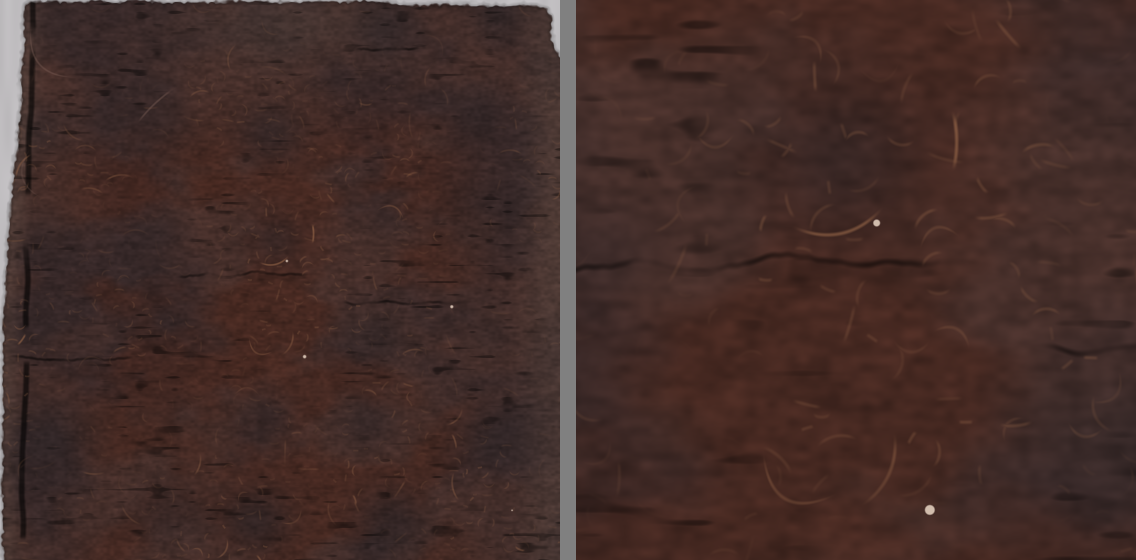
Left: the whole. Right: its middle third, enlarged.
Give the GLSL for this texture, as a WebGL 2 fragment shader.

```glsl
#version 300 es
precision highp float;
// Worn dark brown cloth with frayed edges, dim stains, a stitched seam and loose fibres.
uniform vec2 u_resolution;
out vec4 fragColor;

const vec3 BACKDROP = vec3(0.75, 0.74, 0.75);
const vec3 DUSK = vec3(0.213, 0.156, 0.156);
const vec3 BROWN = vec3(0.282, 0.187, 0.167);
const vec3 RUST = vec3(0.280, 0.152, 0.118);
const vec3 FADED = vec3(0.318, 0.245, 0.222);
const vec3 STAIN = vec3(0.172, 0.140, 0.147);
const vec3 STRAW = vec3(0.56, 0.38, 0.27);

vec4 hash4(vec2 p) {
  vec4 q = fract(p.xyxy * vec4(0.1031, 0.1030, 0.0973, 0.1099));
  q += dot(q, q.wzxy + 33.33);
  return fract((q.xxyz + q.yzzw) * q.zywx);
}

float noise(vec2 p) {
  vec2 i = floor(p), f = fract(p);
  f = f * f * (3.0 - 2.0 * f);
  return mix(mix(hash4(i).x, hash4(i + vec2(1, 0)).x, f.x),
             mix(hash4(i + vec2(0, 1)).x, hash4(i + vec2(1, 1)).x, f.x), f.y);
}

float fbm(vec2 p) {
  float sum = 0.0, gain = 0.53;
  for (int i = 0; i < 4; i++) {
    sum += gain * noise(p);
    p = mat2(1.6, 1.2, -1.2, 1.6) * p + 17.3;
    gain *= 0.5;
  }
  return sum;
}

// Depth inside a corner made by two edges, rounded by radius.
float corner(vec2 depth, float radius) {
  return radius - length(max(radius - depth, 0.0));
}

float leftEdge(float y) {
  return 0.004 + 0.040 * smoothstep(0.35, 1.0, y);
}

float clothDepth(vec2 p) {
  float fray = 0.008 * (fbm(p * 28.0) - 0.5) + 0.005 * (noise(p * 140.0) - 0.5);
  float top = 0.998 - 0.007 * smoothstep(0.66, 0.74, p.x) - p.y;
  float right = 1.02 - 0.034 * smoothstep(0.84, 0.94, p.y) - p.x;
  return min(corner(vec2(p.x - leftEdge(p.y), top), 0.012),
             corner(vec2(right, top), 0.03)) + fray;
}

// Soft round stains on a loose grid.
float stains(vec2 p) {
  vec2 q = p / vec2(0.198, 0.18) + vec2(0.05, 0.2);
  float sum = 0.0;
  for (int k = 0; k < 9; k++) {
    vec2 id = floor(q) + vec2(k % 3, k / 3) - 1.0;
    vec4 r = hash4(id + 41.0);
    vec2 d = q - id - 0.5 - 0.3 * (r.xy - 0.5);
    sum += r.z * exp(-dot(d, d) * mix(7.0, 14.0, r.w));
  }
  return sum;
}

// Short bent threads, mostly level; keep is the share of filled cells.
float fibres(vec2 p, float cells, float keep, float width, float pixel) {
  vec2 q = p * cells;
  float cover = 0.0;
  for (int k = 0; k < 9; k++) {
    vec2 id = floor(q) + vec2(k % 3, k / 3) - 1.0;
    vec4 r = hash4(id + cells), s = hash4(id + cells + 91.0);
    float angle = 2.6 * (r.z - 0.5) * abs(r.z - 0.5) * 3.0;
    vec2 d = mat2(cos(angle), -sin(angle), sin(angle), cos(angle)) * (q - id - s.xy);
    float reach = mix(0.2, 0.6, s.z);
    d.y += (s.w - 0.5) * 2.8 * (d.x * d.x - 0.08);
    float line = 1.0 - smoothstep(0.0, (width + pixel) * cells, abs(d.y));
    float ends = 1.0 - smoothstep(reach * 0.5, reach, abs(d.x));
    cover = max(cover, line * ends * step(r.x, keep) * mix(0.35, 1.0, r.y));
  }
  return cover;
}

// Wavering level crack from start, running right.
float crack(vec2 p, vec2 start, float len, float pixel) {
  vec2 d = p - start;
  d.y += 0.018 * (fbm(vec2(p.x * 22.0, start.y * 90.0)) - 0.5);
  float span = smoothstep(0.0, 0.03, d.x) * smoothstep(len, len - 0.06, d.x);
  return span * (1.0 - smoothstep(0.0, 0.0025 + pixel, abs(d.y))) * noise(p * 45.0);
}

vec3 clothColour(vec2 p, float pixel) {
  // Broad dye variation
  float cloud = fbm(p * vec2(5.0, 6.5) + 3.7);
  float middle = smoothstep(0.03, 0.25, p.x) * smoothstep(0.94, 0.72, p.x);
  float rust = smoothstep(0.35, 0.62, fbm(p * vec2(6.0, 9.0) + 23.0));
  rust *= middle * smoothstep(0.88, 0.68, p.y);
  vec3 col = mix(DUSK, BROWN, smoothstep(0.3, 0.65, cloud + 0.08 * middle));
  col = mix(col, RUST, 0.75 * rust);
  col = mix(col, STAIN, min(0.75 * stains(p), 0.8));
  float worn = smoothstep(0.9, 1.0, p.x) + smoothstep(0.045, 0.0, p.x - leftEdge(p.y));
  worn += exp(-dot((p - vec2(0.5, 0.96)) * vec2(7, 16), (p - vec2(0.5, 0.96)) * vec2(7, 16)));
  col = mix(col, FADED, min(worn, 1.0) * (0.3 + 0.7 * cloud));
  // Level weave and fine nap
  float weave = noise(p * vec2(75.0, 210.0)) + noise(p * vec2(160.0, 190.0) + 9.0) - 1.0;
  float nap = fbm(p * vec2(45.0, 85.0)) - 0.5;
  col *= 1.0 + 0.16 * weave + 0.25 * nap;
  float slits = smoothstep(0.74, 0.94, noise(p * vec2(32.0, 135.0) + 51.0));
  col *= 1.0 - 0.38 * slits * smoothstep(0.4, 0.65, fbm(p * 8.0 + 70.0));
  // Cracks and seam
  float cracks = crack(p, vec2(0.0, 0.36), 0.27, pixel) + crack(p, vec2(0.6, 0.46), 0.25, pixel)
               + crack(p, vec2(0.62, 0.915), 0.17, pixel) + crack(p, vec2(0.28, 0.51), 0.3, pixel);
  float seamX = mix(0.038, 0.058, p.y) + 0.006 * (noise(vec2(p.y * 16.0, 4.0)) - 0.5);
  float seam = 1.0 - smoothstep(0.002, 0.006 + pixel, abs(p.x - seamX));
  seam *= smoothstep(0.3, 0.5, noise(vec2(p.y * 13.0, 8.0)));
  col *= 1.0 - 0.6 * max(min(cracks, 1.0), seam);
  // Loose fibres
  float tuft = smoothstep(0.36, 0.64, fbm(p * 7.0 + 12.0)) * smoothstep(1.0, 0.7, p.y);
  col = mix(col, STRAW, 0.36 * tuft * fibres(p, 46.0, 0.6, 0.0012, pixel));
  col = mix(col, STRAW, 0.55 * (0.25 + tuft) * fibres(p, 21.0, 0.26, 0.0013, pixel));
  return mix(col, FADED * 1.6, 0.6 * fibres(p, 9.0, 0.12, 0.0013, pixel));
}

void main() {
  vec2 p = gl_FragCoord.xy / u_resolution;
  float pixel = 1.0 / min(u_resolution.x, u_resolution.y);
  vec3 col = clothColour(p, pixel);
  // Pale flecks of lint
  for (int i = 0; i < 4; i++) {
    vec4 r = hash4(vec2(i * 7 + 3, 19));
    float fleck = length(p - mix(vec2(0.05), vec2(0.95, 0.6), r.xy)) - mix(0.001, 0.0035, r.z);
    col = mix(col, vec3(0.82, 0.74, 0.68), 1.0 - smoothstep(-pixel, pixel, fleck));
  }
  // Frayed rim over the backdrop
  float depth = clothDepth(p);
  col *= mix(0.78, 1.0, smoothstep(0.0, 0.008, depth));
  vec3 ground = BACKDROP * (0.97 + 0.06 * noise(p * vec2(70.0, 9.0)));
  ground *= mix(0.82, 1.0, smoothstep(0.0, -0.008, depth));
  col = mix(ground, col, smoothstep(-pixel, 1.5 * pixel, depth));
  fragColor = vec4(col, 1.0);
}
```
